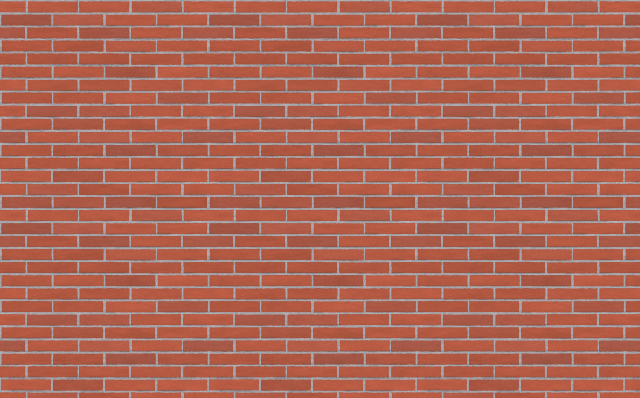
Reproduce this texture procedurally as a Shadertoy shader.

```glsl
#define BRICKS_ACROSS 12.31
#define ROWS_DOWN 30.53
#define TILE vec2(4.0, 16.0)
#define BRICK_ASPECT 4.0
#define MORTAR_WIDTH 0.155
#define EDGE_WEAR 0.035
#define SHIFT 0.035
#define BRICK_COLOR vec3(0.705, 0.348, 0.258)
#define DULL_COLOR vec3(0.635, 0.345, 0.285)
#define MORTAR_COLOR vec3(0.68, 0.67, 0.69)
#define SHADOW_COLOR vec3(0.46, 0.31, 0.28)

float hash(vec2 p) {
    vec3 q = fract(p.xyx * 0.1031);
    q += dot(q, q.yzx + 33.33);
    return fract((q.x + q.y) * q.z);
}

// Value noise that wraps after the given number of cells
float noise(vec2 p, vec2 period) {
    vec2 cell = floor(p);
    vec2 f = fract(p);
    f = f * f * (3.0 - 2.0 * f);
    vec2 a = mod(cell, period);
    vec2 b = mod(cell + 1.0, period);
    return mix(mix(hash(a), hash(vec2(b.x, a.y)), f.x),
               mix(hash(vec2(a.x, b.y)), hash(b), f.x), f.y);
}

float tiledNoise(vec2 tileUv, vec2 cells) {
    return noise(tileUv * cells, cells);
}

float boxDistance(vec2 p, vec2 halfSize, float radius) {
    vec2 d = abs(p) - halfSize + radius;
    return length(max(d, 0.0)) + min(max(d.x, d.y), 0.0) - radius;
}

void mainImage(out vec4 fragColor, in vec2 fragCoord) {
    // Wall coordinates: one unit per brick and per course, counted from the top
    vec2 uv = fragCoord / iResolution.xy;
    vec2 wall = vec2(uv.x * BRICKS_ACROSS, (1.0 - uv.y) * ROWS_DOWN) - vec2(0.008, 0.035);
    vec2 tileUv = wall / TILE;
    float pixel = ROWS_DOWN / iResolution.y;

    // Running bond: every other course moves by half a brick
    float row = floor(wall.y);
    float x = wall.x + 0.5 * (1.0 - mod(row, 2.0));
    vec2 id = mod(vec2(floor(x), row), TILE);
    float tone = hash(id + 7.0);
    float dullness = hash(id + 41.0);

    // Brick outline, slightly shifted and worn
    vec2 local = (vec2(fract(x), fract(wall.y)) - 0.5) * vec2(BRICK_ASPECT, 1.0);
    local += (vec2(hash(id + 13.0), hash(id + 29.0)) - 0.5) * vec2(2.0, 1.0) * SHIFT;
    vec2 halfSize = 0.5 * (vec2(BRICK_ASPECT, 1.0) - MORTAR_WIDTH);
    float dist = boxDistance(local, halfSize, 0.04);
    dist += (tiledNoise(tileUv, vec2(110.0)) - 0.5) * EDGE_WEAR;
    float soft = max(0.6 * pixel, 0.03);
    float brickMask = 1.0 - smoothstep(-soft, soft, dist);

    // Fired clay: tone per brick, broad stains, streaks and grain
    float stain = tiledNoise(tileUv, vec2(14.0, 36.0));
    float streak = tiledNoise(tileUv, vec2(30.0, 150.0));
    float grain = tiledNoise(tileUv, vec2(220.0));
    vec3 brick = mix(BRICK_COLOR, DULL_COLOR, smoothstep(0.65, 1.0, dullness) * (0.45 + 0.5 * stain));
    brick *= 1.0 + 0.09 * (tone - 0.5) + 0.06 * (stain - 0.5)
           + 0.05 * (streak - 0.5) + 0.05 * (grain - 0.5) - 0.03 * local.y;

    // Patchy shade along the lower edge, faint shade on the others
    float rim = smoothstep(-0.12, 0.0, dist);
    float lower = smoothstep(0.2, 0.42, local.y);
    float patches = smoothstep(0.3, 0.75, tiledNoise(tileUv + 0.37, vec2(18.0, 32.0)));
    brick = mix(brick, SHADOW_COLOR, rim * (0.12 + 0.65 * lower * patches));

    // Mortar: sandy, a little darker beneath the bricks
    vec3 mortar = MORTAR_COLOR * (0.97 + 0.1 * (grain - 0.5) + 0.1 * (streak - 0.5));
    mortar *= 1.0 - 0.1 * lower * patches;

    fragColor = vec4(mix(mortar, brick, brickMask), 1.0);
}
```
